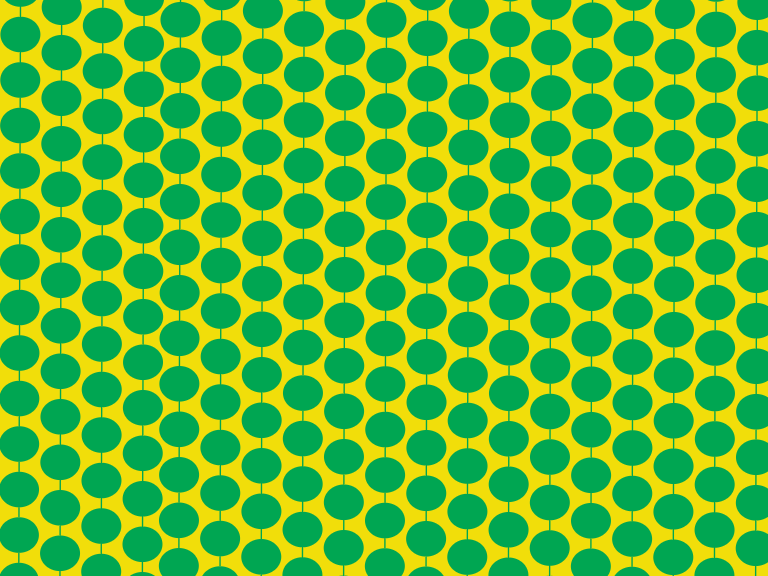
This pattern is drawn by a Shadertoy shader. Its source:

```glsl
const vec3 YELLOW = vec3(0.945, 0.87, 0.04);
const vec3 GREEN = vec3(0.0, 0.65, 0.32);

// Lengths are fractions of the canvas height, measured from the top left.
const vec2 FIRST_DOT = vec2(0.0356, 0.0599);
const vec2 DOT_RADII = vec2(0.0347, 0.0309);
const float COLUMN_STEP = 0.07153;
const float ROW_STEP = 0.0790;
const float STAGGER = 0.03168;      // drop from one column to the next
const float THREAD_HALF_WIDTH = 0.0012;
const float LEAN = 0.0030;          // slight tilt of the columns
const float SEAM_COLUMN = 4.0;      // first column after the seam
const vec2 SEAM_SHIFT = vec2(-0.0083, 0.0057);

float ellipseDistance(vec2 p, vec2 radii) {
    float scaled = length(p / radii);
    float slope = length(p / (radii * radii));
    return scaled * (scaled - 1.0) / max(slope, 1e-4);
}

// Distance to one thread and the dots strung on it.
float columnDistance(vec2 p, float column) {
    vec2 start = FIRST_DOT + column * vec2(COLUMN_STEP, STAGGER);
    start += SEAM_SHIFT * step(SEAM_COLUMN - 0.5, column);
    vec2 q = p - start;
    float thread = abs(q.x) - THREAD_HALF_WIDTH;
    q.y -= ROW_STEP * floor(q.y / ROW_STEP + 0.5);
    return min(thread, ellipseDistance(q, DOT_RADII));
}

void mainImage(out vec4 fragColor, in vec2 fragCoord) {
    float pixel = 1.0 / iResolution.y;
    vec2 p = vec2(fragCoord.x, iResolution.y - fragCoord.y) * pixel;
    p.x += LEAN * p.y;

    // Neighbouring columns are included so dots may overlap the seam.
    float nearest = floor(p.x / COLUMN_STEP);
    float d = 1.0;
    for (int i = -1; i <= 1; i++) {
        d = min(d, columnDistance(p, nearest + float(i)));
    }

    float coverage = clamp(0.5 - d / pixel, 0.0, 1.0);
    fragColor = vec4(mix(YELLOW, GREEN, coverage), 1.0);
}
```
